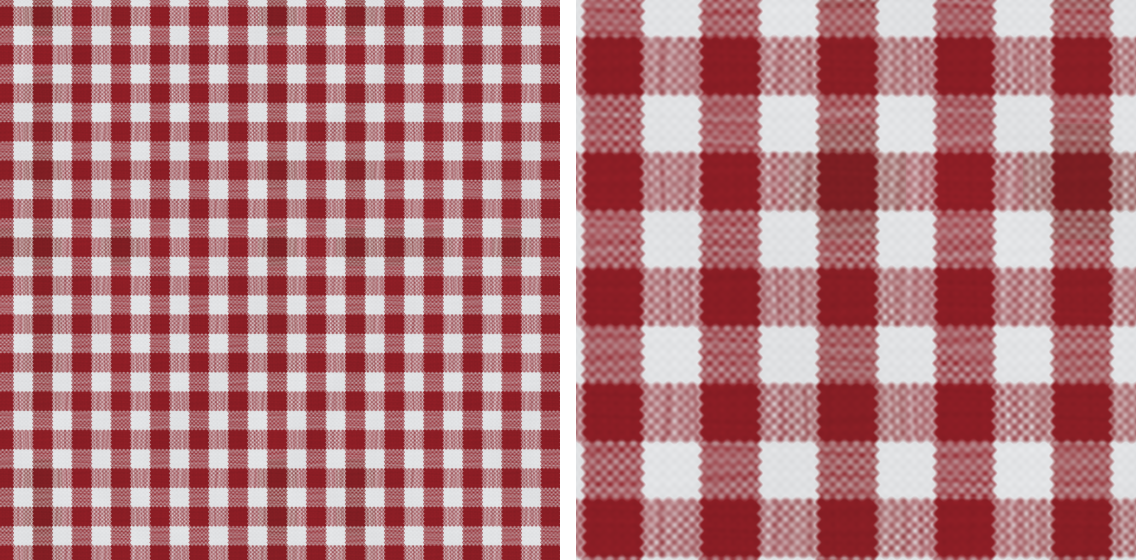
Left, the full canvas; right, a detail of the centre.
Reproduce this texture procedurally as a Shadertoy shader.

```glsl
const float PI = 3.14159265;
const vec2 REPEATS = vec2(14.33, 14.55);       // checks across and down
const vec2 RED_CENTRE = vec2(0.0762, 0.0775);  // middle of the first red bands
const float THREADS = 20.0;                    // threads per repeat
const vec3 RED = vec3(0.55, 0.115, 0.145);
const vec3 WHITE = vec3(0.88, 0.885, 0.893);
const vec3 BROWN_TINT = vec3(0.86, 0.98, 0.90);

// Layered sines: irregular value from -1 to 1
float ripple(float x, float seed) {
    return (sin(x * 1.73 + seed) + sin(x * 2.91 + seed * 2.3)
          + sin(x * 4.37 + seed * 4.1)) / 3.0;
}

// 1 inside a dyed band, 0 in the undyed gap
float band(float t, float blur) {
    float d = abs(fract(t + 0.5) - 0.5);
    return 1.0 - smoothstep(0.25 - blur, 0.25 + blur, d);
}

// Uneven thickness of one thread, drifting along its length
float slub(float thread, float along, float seed) {
    return ripple(thread * 0.9, seed + 0.8 * sin(along * 1.7 + thread * 0.37));
}

// Tone of a whole stripe, from its index
float stripeTone(float t, float seed) {
    return ripple(floor(t + 0.5) * 1.9, seed);
}

void mainImage(out vec4 fragColor, in vec2 fragCoord) {
    vec2 uv = fragCoord / iResolution.xy;
    vec2 cell = (uv - RED_CENTRE) * REPEATS;
    vec2 thread = cell * THREADS;
    vec2 blur = max(vec2(0.022), 0.75 * REPEATS / iResolution.xy);

    // Plain weave: crossings alternate over and under
    vec2 wave = sin(PI * thread);
    float crossing = wave.x * wave.y;

    // Dyed bands with toothed borders
    float warp = band(cell.x + 0.014 * wave.y, blur.x);
    float weft = band(cell.y + 0.012 * wave.x, blur.y);

    // Share of warp on top, with streaks along the undyed threads
    float rowSlub = slub(thread.y, cell.x, 1.3);
    float columnSlub = slub(thread.x, cell.y, 4.7);
    float patchiness = 0.75 + 0.4 * ripple(cell.x * 2.1 + 1.5 * sin(cell.y * 2.3), 2.0);
    float over = 0.59 + 0.24 * crossing * patchiness
               + 0.13 * mix(rowSlub, columnSlub, weft);
    float dye = pow(clamp(mix(weft, warp, over), 0.0, 1.0), 0.85);
    vec3 color = mix(WHITE, RED, dye);

    // Darker, browner stripes and soft uneven tone
    float tone = stripeTone(cell.x, 0.6) + 0.6 * stripeTone(cell.y, 3.1);
    color *= mix(vec3(1.0), BROWN_TINT, smoothstep(0.2, 1.1, tone) * dye);
    color *= 1.0 + 0.03 * tone * dye;
    float cloud = ripple(cell.x * 0.8 + sin(cell.y * 0.9), 5.2);
    color *= 1.0 + 0.012 * cloud + 0.015 * crossing
           + (0.012 + 0.03 * dye) * (0.6 * rowSlub + 0.4 * columnSlub);

    fragColor = vec4(clamp(color, 0.0, 1.0), 1.0);
}
```
